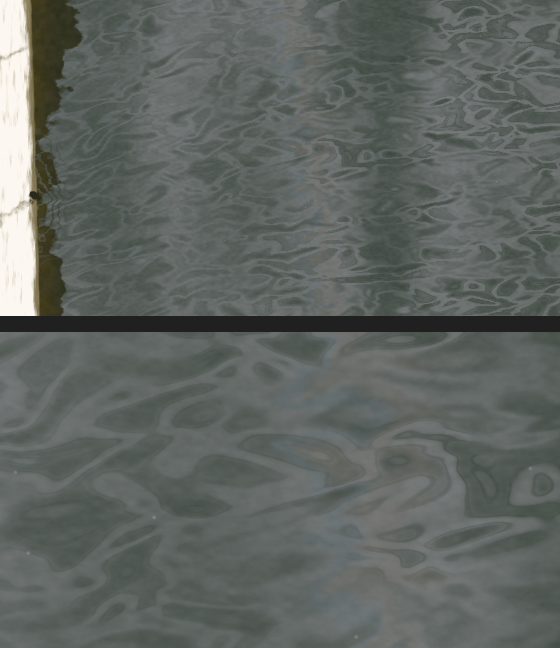
Top, the full canvas; bottom, a detail of the centre.
This texture is drawn by a Shadertoy shader. Its source:

```glsl
const vec3 SKY_GREY = vec3(0.490, 0.503, 0.510);
const vec3 DEEP_GREEN = vec3(0.240, 0.277, 0.245);
const vec3 SILT_BROWN = vec3(0.46, 0.43, 0.39);
const vec3 FILM_BLUE = vec3(0.36, 0.43, 0.47);
const vec3 SHADOW = vec3(0.20, 0.20, 0.13);
const vec3 SHADOW_OLIVE = vec3(0.28, 0.25, 0.11);
const vec3 MOSS = vec3(0.38, 0.34, 0.19);
const vec3 STONE = vec3(0.990, 0.970, 0.940);
const vec3 STONE_TAN = vec3(0.73, 0.68, 0.57);
const vec2 RIPPLE_FREQ = vec2(11.5, 27.0);
const float RING_COUNT = 9.0;
const vec2 TUFT = vec2(0.108, 0.378);

float hash(vec2 p) {
    return fract(sin(dot(p, vec2(127.1, 311.7))) * 43758.5453);
}

float noise(vec2 p) {
    vec2 i = floor(p), f = fract(p);
    f = f * f * (3.0 - 2.0 * f);
    return mix(mix(hash(i), hash(i + vec2(1, 0)), f.x),
               mix(hash(i + vec2(0, 1)), hash(i + vec2(1, 1)), f.x), f.y);
}

float slope(vec2 corner, vec2 offset) {
    float angle = 6.2832 * hash(corner);
    return dot(vec2(cos(angle), sin(angle)), offset);
}

// Gradient noise: round swells, about -0.7 to 0.7
float swell(vec2 p) {
    vec2 i = floor(p), f = fract(p), e = vec2(1, 0);
    vec2 u = f * f * f * (f * (f * 6.0 - 15.0) + 10.0);
    return mix(mix(slope(i, f), slope(i + e, f - e), u.x),
               mix(slope(i + e.yx, f - e.yx), slope(i + 1.0, f - 1.0), u.x), u.y);
}

float fbm(vec2 p) {
    float sum = 0.0, amp = 0.53;
    for (int i = 0; i < 4; i++) {
        sum += amp * noise(p);
        p = mat2(0.8, 0.6, -0.6, 0.8) * p * 2.03 + 17.3;
        amp *= 0.5;
    }
    return sum;
}

float band(float x, float center, float width) {
    float d = (x - center) / width;
    return exp(-d * d);
}

// Ripple space: tilted upward on the left, flat toward the right
vec2 rippleSpace(vec2 p) {
    float shear = 0.30 * (1.0 - exp(-1.5 * p.x));
    vec2 q = vec2(p.x, p.y - shear) * RIPPLE_FREQ;
    return q + 0.9 * vec2(swell(q * 0.6 + 5.0), swell(q * 0.6 + 31.0));
}

vec3 water(vec2 p) {
    vec2 q = rippleSpace(p);
    float height = swell(q) + 0.35 * swell(q * 1.9 + 11.0);
    float choppy = smoothstep(0.75, 1.25, p.x);
    float patches = fbm(p * vec2(4.0, 3.0) + 3.0);
    float phase = height * RING_COUNT + patches * 4.0;
    float rings = sin(phase);

    // Vertical reflections, displaced by the waves
    float x = p.x + 0.10 * height + 0.05 * (patches - 0.5);
    float top = smoothstep(0.55, 1.0, p.y);
    float streak = 1.06 - 0.14 * p.y;
    float tone = 0.55 + 0.40 * (patches - 0.5);
    tone -= 0.30 * band(x, 1.23, 0.10 + 0.08 * top);
    tone -= 0.10 * top * smoothstep(1.0, 1.2, x);
    tone -= 0.10 * band(x, 0.38, 0.10);
    tone += 0.12 * band(x, streak, 0.10) + 0.13 * band(x, 1.42, 0.07);
    tone += 0.10 * band(x, 0.57, 0.09);

    // Closed ripple rings, dark lens cores and soft broken rims
    float sparse = smoothstep(0.35, 0.65, noise(q * 0.6 + 50.0));
    tone += mix(0.10, 0.18, choppy) * rings * (0.6 + 0.5 * sparse);
    tone += 0.10 * height;
    float rim = smoothstep(0.65, 1.0, sin(phase * 2.0 + 0.8));
    tone -= mix(0.07, 0.17, choppy) * rim * sparse;
    float core = smoothstep(0.30, 0.50, abs(height));
    tone -= mix(0.08, 0.22, choppy) * core * sparse;
    tone = mix(tone, smoothstep(0.25, 0.78, tone) * 0.62 + 0.22, 0.5);

    vec3 color = mix(DEEP_GREEN, SKY_GREY, clamp(tone, -0.1, 1.1));
    color = mix(color, SILT_BROWN, 0.28 * band(x, streak, 0.03));
    color = mix(color, FILM_BLUE, 0.25 * band(x, streak - 0.05, 0.015));
    color += 0.06 * (fbm(p * vec2(85.0, 140.0)) - 0.5);

    // Sparse floating flecks
    vec2 cell = floor(p * 22.0);
    vec2 offset = 0.25 + 0.5 * vec2(hash(cell + 2.0), hash(cell + 7.0));
    float fleck = 1.0 - smoothstep(0.02, 0.06, length(fract(p * 22.0) - offset));
    return color + 0.09 * fleck * step(0.975, hash(cell));
}

// Dark reflection of the wall, with arcs spreading from the tuft
vec3 wallShadow(vec3 color, vec2 p, float edge) {
    float wobble = fbm(p * vec2(13.0, 24.0)) - 0.5;
    float width = 0.042 + 0.085 * smoothstep(0.5, 0.9, p.y)
                + 0.035 * (1.0 - smoothstep(0.1, 0.35, p.y));
    float depth = p.x - edge - width - 0.15 * wobble;
    float mask = 1.0 - smoothstep(-0.010, 0.010, depth);
    float radius = length((p - TUFT) * vec2(1.0, 0.5));
    float arcs = sin(radius * 240.0 + 20.0 * wobble);
    float reach = 1.0 - smoothstep(0.05, 0.14, radius);
    mask = clamp(mask + 0.5 * reach * smoothstep(0.2, 0.9, arcs), 0.0, 1.0);
    mask *= 1.0 - 0.6 * reach * smoothstep(0.5, 0.95, -arcs);
    float olive = (1.0 - smoothstep(0.0, 0.08, p.x - edge)) * fbm(p * 20.0 + 8.0);
    vec3 dark = mix(SHADOW, SHADOW_OLIVE, olive * 1.3);
    return mix(color, dark + 0.06 * (fbm(p * 60.0) - 0.5), mask);
}

vec3 wall(vec2 p, float edge) {
    float grain = fbm(p * vec2(90.0, 16.0));
    vec3 color = mix(STONE, STONE_TAN, 0.45 * smoothstep(0.55, 0.9, grain));
    float rough = 0.05 * (fbm(p * 45.0) - 0.5);
    float lowCrack = band(p.y + rough, 0.30 + 0.7 * p.x, 0.010);
    float highCrack = band(p.y + rough * 0.4, 0.81 + 0.5 * p.x, 0.007);
    color = mix(color, STONE_TAN * 0.8, max(lowCrack, highCrack) * grain);
    float rim = smoothstep(-0.026, -0.004, p.x - edge + 0.03 * (grain - 0.5));
    return mix(color, mix(MOSS, STONE_TAN, grain * 0.6), rim);
}

void mainImage(out vec4 fragColor, in vec2 fragCoord) {
    vec2 p = fragCoord / iResolution.y;
    float edge = mix(0.126, 0.098, p.y) + 0.006 * (fbm(p * vec2(3.0, 30.0)) - 0.5);
    vec3 color = wallShadow(water(p), p, edge);
    color = mix(wall(p, edge), color, smoothstep(-0.003, 0.004, p.x - edge));
    float tuft = length(p - TUFT) + 0.03 * (fbm(p * 70.0) - 0.5);
    color = mix(color, SHADOW * 0.8, 1.0 - smoothstep(0.010, 0.022, tuft));
    fragColor = vec4(color, 1.0);
}
```
